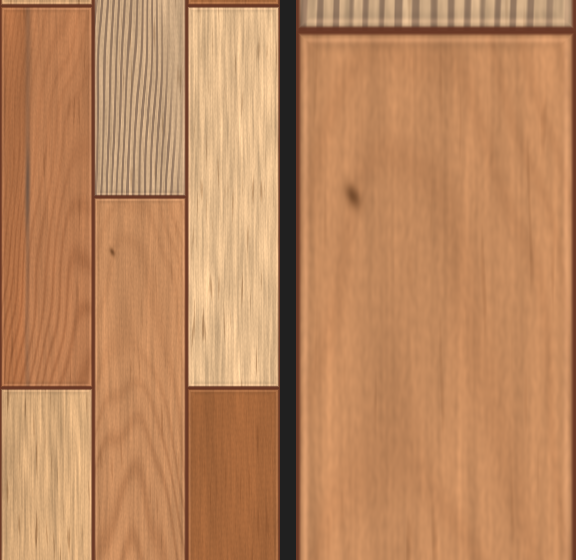
Left, the full canvas; right, a detail of the centre.
Give the GLSL for this texture, as a Shadertoy shader.

```glsl
// Three columns of staggered wooden boards with dark, softly bevelled joints.
// Each board picks a tint and a blend of grain types: fine fibres, arched
// growth rings and grey stripes, all warped by stretched gradient noise.

vec2 hashGradient(vec2 cell) {
    vec2 h = vec2(dot(cell, vec2(127.1, 311.7)), dot(cell, vec2(269.5, 183.3)));
    return fract(sin(h) * 43758.55) * 2.0 - 1.0;
}

float gradientNoise(vec2 p) {
    vec2 i = floor(p), f = fract(p);
    vec2 u = f * f * f * (f * (f * 6.0 - 15.0) + 10.0);
    vec2 e = vec2(0.0, 1.0);
    float low = mix(dot(hashGradient(i), f), dot(hashGradient(i + e.yx), f - e.yx), u.x);
    float high = mix(dot(hashGradient(i + e), f - e), dot(hashGradient(i + 1.0), f - 1.0), u.x);
    return mix(low, high, u.y);
}

// Board tints, bottom to top within each column
const vec3 tints[9] = vec3[9](
    vec3(.82, .65, .47), vec3(.71, .475, .315), vec3(.80, .62, .44),
    vec3(.755, .535, .365), vec3(.79, .655, .51), vec3(.75, .53, .36),
    vec3(.62, .39, .23), vec3(.875, .72, .545), vec3(.66, .42, .25));

// Grain weights: fibres, rings, stripes; last value is the ring axis offset
const vec4 grains[9] = vec4[9](
    vec4(1.0, 0.0, 0.0, 0.0), vec4(.4, .8, 0.0, .20), vec4(.9, 0.0, 0.0, 0.0),
    vec4(.5, .75, 0.0, -.04), vec4(.7, 0.0, 1.0, 0.0), vec4(.5, .5, 0.0, 0.0),
    vec4(.35, .3, 0.0, -.2), vec4(.95, 0.0, 0.0, 0.0), vec4(.4, .4, 0.0, .1));

vec3 woodColor(vec2 p, vec2 local, int board) {
    vec3 color = tints[board];
    vec4 grain = grains[board];
    vec2 q = p + float(board) * vec2(3.7, 5.3);
    float warp = gradientNoise(q * vec2(9.0, 2.5));

    // Broad tonal bands along the board
    color *= 1.0 + 0.13 * gradientNoise(q * vec2(17.0, 1.1)) + 0.05 * warp;

    // Fine fibres and short dark pores
    float fibre = gradientNoise(q * vec2(75.0, 2.5) + warp)
                + 0.8 * gradientNoise(q * vec2(150.0, 7.0));
    float pore = smoothstep(0.22, 0.55, gradientNoise(q * vec2(95.0, 6.0)));
    color *= 1.0 + grain.x * 0.22 * fibre;
    color = mix(color, color * vec3(.66, .59, .52), pore * grain.x * 0.65);
    color *= 1.0 + 0.06 * gradientNoise(q * vec2(190.0, 70.0));

    // Arched growth rings, clearest near the lower end
    float axis = local.x - grain.w;
    float rings = 80.0 * axis * axis + 5.0 * local.y + 1.6 * warp;
    float ringLine = pow(0.5 + 0.5 * sin(6.2832 * rings), 2.5);
    float ringFade = mix(1.0, 0.4, smoothstep(-0.4, 0.2, local.y));
    color *= 1.03 - grain.y * ringFade * ringLine * vec3(.13, .17, .20);

    // Grey stripes, leaning slightly and thinning to the right
    float phase = (local.x - 0.04 * local.y) * 50.0 + 1.0 * warp;
    float stripe = smoothstep(-0.2, 0.9, sin(6.2832 * phase) + 0.7 * fibre);
    stripe *= 1.0 - 0.85 * smoothstep(0.07, 0.14, local.x + 0.12 * (local.y + 0.3));
    color = mix(color, vec3(.49, .39, .32), grain.z * stripe * 0.75);
    return color;
}

void mainImage(out vec4 fragColor, in vec2 fragCoord) {
    vec2 p = fragCoord / iResolution.xy * vec2(1.0, 2.0);
    float pixel = 2.0 / iResolution.y;

    // Staggered layout: alternate columns shift by half a board
    vec2 size = vec2(1.0 / 3.0, 1.3646);
    float column = clamp(floor(p.x / size.x), 0.0, 2.0);
    float y = p.y - 0.6146 - 0.5 * size.y * mod(column, 2.0);
    float row = floor(y / size.y);
    vec2 local = vec2(p.x, y) - (vec2(column, row) + 0.5) * size;
    int board = clamp(int(column) * 3 + int(row) + 1, 0, 8);
    vec3 color = woodColor(p, local, board);

    // Dark mineral streak with a redder side
    if (board == 1) {
        float bend = local.x + 0.068 - 0.018 * gradientNoise(vec2(2.0, p.y * 3.0));
        float streak = exp(-pow(bend / 0.009, 2.0));
        float strength = 0.3 + 0.45 * exp(-pow((p.y - 1.33) / 0.14, 2.0));
        color *= mix(vec3(.95, .91, .87), vec3(1.0), smoothstep(-0.02, 0.02, bend));
        color = mix(color, vec3(.36, .29, .25), streak * strength);
    }

    // Small knot
    vec2 knot = (p - vec2(.401, 1.10)) / vec2(.008, .014);
    knot.x += 0.5 * knot.y;
    color = mix(color, vec3(.36, .22, .12), 0.75 * exp(-dot(knot, knot)));

    // Pale bevel, then the joint
    vec2 inset = 0.5 * size - abs(local);
    float edge = min(inset.x, inset.y);
    color *= 1.0 - 0.12 * (1.0 - smoothstep(0.008, 0.03, edge));
    color += vec3(.13, .10, .08) * exp(-pow((edge - 0.011) / 0.004, 2.0));
    float joint = 1.0 - smoothstep(0.002, 0.006 + pixel, edge);
    color = mix(color, vec3(.40, .21, .14), joint * 0.95);

    fragColor = vec4(clamp(color, 0.0, 1.0), 1.0);
}
```
